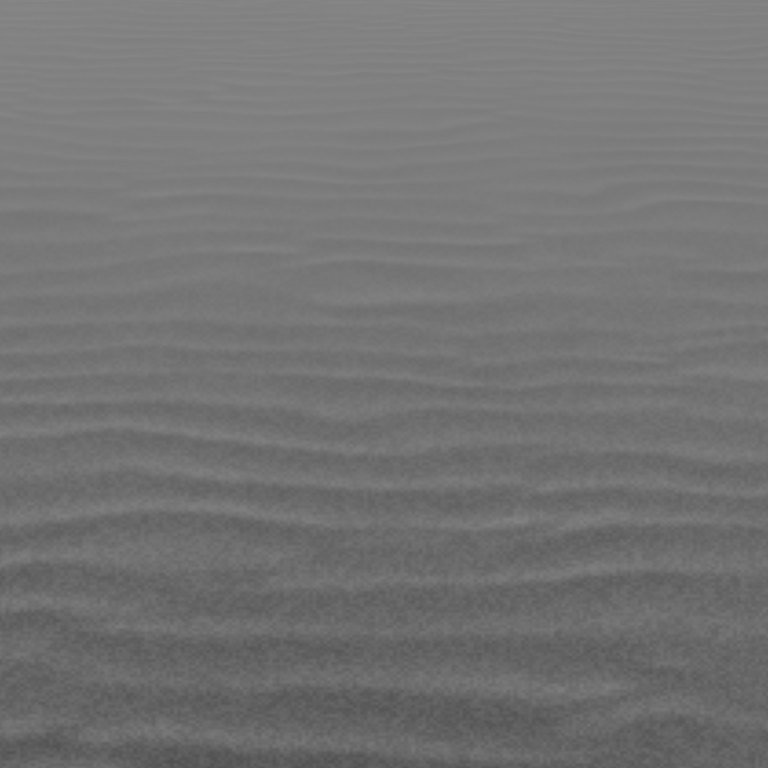
A Shadertoy shader for this texture:

```glsl
// Grey wind-rippled sand receding to the top of the canvas.
// Ripples follow a logarithmic depth phase, bent and forked by noise;
// sand grain and shading grow stronger towards the viewer.

const float TAU = 6.2831853;

float hash(vec2 p) {
    vec3 q = fract(vec3(p.xyx) * 0.1031);
    q += dot(q, q.yzx + 33.33);
    return fract((q.x + q.y) * q.z);
}

float valueNoise(vec2 p) {
    vec2 cell = floor(p), f = fract(p);
    f = f * f * (3.0 - 2.0 * f);
    float low = mix(hash(cell), hash(cell + vec2(1, 0)), f.x);
    float high = mix(hash(cell + vec2(0, 1)), hash(cell + vec2(1, 1)), f.x);
    return mix(low, high, f.y);
}

float fbm(vec2 p) {
    return 0.6 * valueNoise(p) + 0.28 * valueNoise(p * 2.1 + 17.3)
         + 0.12 * valueNoise(p * 4.3 + 41.7);
}

// Skewed wave: slow rise to a narrow crest, quick fall on the near side
float ripple(float phase) {
    float a = TAU * phase;
    float wave = 0.5 + 0.5 * cos(a - 0.5 * cos(a));
    return pow(wave, 1.5) - 0.42;
}

void mainImage(out vec4 fragColor, in vec2 fragCoord) {
    vec2 uv = fragCoord / iResolution.xy;
    float nearness = 1.0 - uv.y;

    // Perspective: ripple spacing grows linearly with nearness
    float depthPhase = 13.9 * log(nearness + 0.11);
    float groundX = (uv.x - 0.5) / (nearness + 0.3);
    vec2 ground = vec2(groundX * 2.6, depthPhase * 0.36) + 60.0;

    // Two bent ripple trains, swapped in patches to make forks
    float bend = 1.5 * (fbm(ground) - 0.5);
    float phase = depthPhase + bend + 0.12 * sin(groundX * 3.0);
    float patchMask = smoothstep(0.46, 0.58, fbm(ground * vec2(0.9, 0.8) + 23.0));
    float otherPhase = phase + 0.38 + 0.5 * (valueNoise(ground * 1.3 + 71.0) - 0.5);
    float waves = mix(ripple(phase), ripple(otherPhase), patchMask);

    // Uneven crest strength, fading with distance
    float strength = 0.45 + 1.1 * valueNoise(ground * vec2(1.6, 2.4) + 9.0);
    float amplitude = mix(0.014, 0.062, smoothstep(0.0, 0.9, nearness));

    // Soft sand grain, slightly wider than tall
    float grain = 0.65 * valueNoise(uv * vec2(210, 250))
                + 0.35 * valueNoise(uv * vec2(95, 130) + 31.0) - 0.5;
    float grainAmount = mix(0.006, 0.085, smoothstep(0.1, 0.95, nearness));

    // Overall shade, with broad faint mottling
    float shade = 0.518 - 0.132 * nearness;
    shade += 0.02 * (fbm(uv * vec2(3, 6) + 5.0) - 0.5);
    shade += amplitude * strength * waves + grainAmount * grain;

    fragColor = vec4(vec3(shade), 1.0);
}
```
